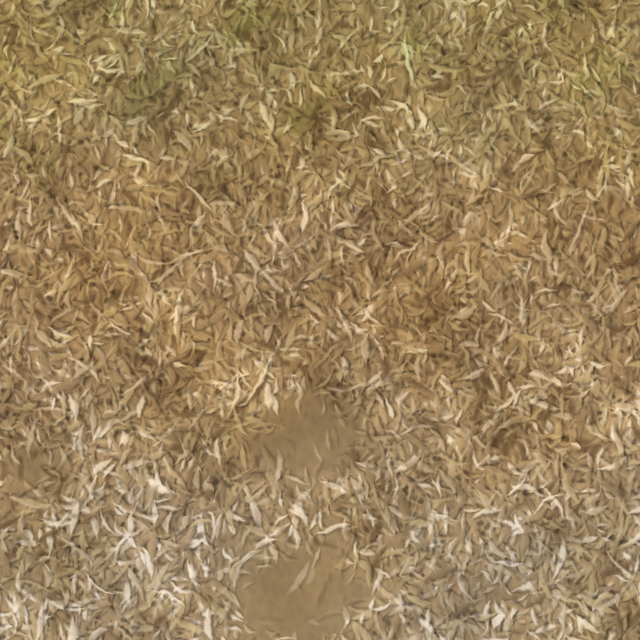
This texture is drawn by a three.js fragment shader. Its source:

```glsl
// Dry, trampled straw grass with short smudged blades and worn bare patches.
varying vec2 vUv;

// Palette, dark to light
const vec3 EARTH = vec3(0.42, 0.32, 0.21);
const vec3 BROWN = vec3(0.56, 0.46, 0.32);
const vec3 STRAW = vec3(0.64, 0.53, 0.37);
const vec3 GOLD = vec3(0.71, 0.62, 0.43);
const vec3 PALE = vec3(0.74, 0.65, 0.52);
const vec3 BLEACHED = vec3(0.87, 0.80, 0.67);
const vec3 BARE_SOIL = vec3(0.53, 0.44, 0.30);

// Tints from far (top) to near (bottom)
const vec3 FAR_TINT = vec3(0.96, 0.98, 0.90);
const vec3 MID_TINT = vec3(1.01, 0.98, 0.95);
const vec3 NEAR_TINT = vec3(1.02, 1.04, 1.12);
const vec3 GREEN_TINT = vec3(0.88, 0.98, 0.82);

const int BLADE_LAYERS = 11;
const float BLADE_GRID = 31.0;     // cells across the canvas
const float BLADE_LENGTH = 0.020;  // half length
const float BLADE_WIDTH = 0.0036;  // half width
const float BLADE_OPACITY = 0.78;
const float EDGE_SOFTNESS = 0.0025;
const float SHADOW_OFFSET = 0.0036;
const float SHADOW_DEPTH = 0.17;
const float GAP_DEPTH = 0.30;
const float EXPOSURE = 1.085;

vec4 hash4(vec2 p) {
  vec4 q = fract(p.xyxy * vec4(0.1031, 0.1030, 0.0973, 0.1099));
  q += dot(q, q.wzxy + 33.33);
  return fract((q.xxyz + q.yzzw) * q.zywx);
}

// Maps an even tone from 0 to 1 onto the palette by area share
vec3 strawColour(float tone) {
  vec3 c = mix(EARTH, BROWN, smoothstep(0.03, 0.22, tone));
  c = mix(c, STRAW, smoothstep(0.22, 0.48, tone));
  c = mix(c, GOLD, smoothstep(0.48, 0.72, tone));
  c = mix(c, PALE, smoothstep(0.72, 0.87, tone));
  return mix(c, BLEACHED, smoothstep(0.87, 0.98, tone));
}

// Distance to the nearest scattered point, in cells
float cellular(vec2 p) {
  vec2 cell = floor(p);
  float nearest = 2.0;
  for (int y = -1; y <= 1; y++) {
    for (int x = -1; x <= 1; x++) {
      vec2 id = cell + vec2(float(x), float(y));
      nearest = min(nearest, length(p - id - hash4(id + 71.0).xy));
    }
  }
  return nearest;
}

// Irregular swells, about -1 to 1
float swells(vec2 p) {
  p += 0.6 * sin(p.yx * 1.7 + vec2(1.3, 4.1));
  float s = sin(p.x + 0.6 * p.y) + sin(1.3 * p.y - 0.7 * p.x + 2.0);
  return 0.3 * s + 0.25 * sin(2.7 * p.x + 1.1) * sin(2.3 * p.y + 0.4);
}

float patchAt(vec2 p, vec2 centre, vec2 radius) {
  vec2 d = (p - centre) / radius;
  return exp(-dot(d, d));
}

// Paints one layer of tapered blades, each with a shadow on one side
vec3 paintBlades(vec3 colour, vec2 uv, float grid, float seed, vec2 size, float density, float lift) {
  vec2 cell = floor(uv * grid);
  for (int y = -1; y <= 1; y++) {
    for (int x = -1; x <= 1; x++) {
      vec2 id = cell + vec2(float(x), float(y));
      vec4 place = hash4(id + seed * 17.3 + 5.0);
      vec4 look = hash4(id + seed * 29.7 + 143.0);
      float lean = 2.0 * place.z - 1.0;
      float angle = 1.57 + 1.57 * lean * (0.45 + 0.55 * abs(lean));
      vec2 along = vec2(cos(angle), sin(angle));
      vec2 d = uv - (id + place.xy) / grid;
      float halfLength = size.x * mix(0.4, 1.2, look.x);
      float t = dot(d, along) / halfLength;
      float side = dot(d, vec2(-along.y, along.x));
      side += (look.y - 0.5) * 0.55 * halfLength * (t * t - 0.4);
      float width = size.y * mix(0.6, 1.3, look.z) * (1.0 - t * t);
      float shade = smoothstep(EDGE_SOFTNESS, -EDGE_SOFTNESS, abs(side + SHADOW_OFFSET) - width);
      float blade = smoothstep(EDGE_SOFTNESS, -EDGE_SOFTNESS, abs(side) - width);
      float present = clamp(6.0 * (density - place.w), 0.0, 1.0);
      float tone = clamp(look.w + lift + 0.08 * side / size.y, 0.0, 1.0);
      colour *= 1.0 - SHADOW_DEPTH * shade * present;
      colour = mix(colour, strawColour(tone), BLADE_OPACITY * blade * present);
    }
  }
  return colour;
}

void main() {
  // Small ripples make the blade outlines irregular
  vec2 uv = vUv + 0.0028 * vec2(swells(vUv * 121.0), swells(vUv.yx * 133.0 + 5.0));
  float clump = swells(vUv * 23.0);
  float broad = swells(vUv * 9.0 + 2.0);
  float tuft = swells(vUv * 51.0 + 7.0);

  // Worn patches with ragged borders
  vec2 ragged = uv + 0.028 * vec2(swells(uv * 33.0), swells(uv.yx * 37.0 + 3.0));
  float bare = patchAt(ragged, vec2(0.47, 0.07), vec2(0.16, 0.13));
  bare += 0.85 * patchAt(ragged, vec2(0.47, 0.32), vec2(0.14, 0.08));
  bare += 0.7 * patchAt(ragged, vec2(0.05, 0.26), vec2(0.11, 0.05));
  bare += 0.6 * patchAt(ragged, vec2(0.80, 0.07), vec2(0.10, 0.05));
  bare = smoothstep(0.2, 0.9, bare);

  // Mottled ground under the blades
  float mottle = cellular(uv * vec2(75.0, 55.0)) - 0.5;
  vec3 colour = strawColour(clamp(0.33 + 0.4 * mottle + 0.12 * clump, 0.0, 1.0));
  colour = mix(colour, BARE_SOIL * (1.0 + 0.08 * mottle), bare);

  // Short straw of mixed sizes, then sparse long bleached stalks
  float near = smoothstep(0.45, 0.1, uv.y);
  float density = (0.9 + 0.2 * tuft) * (1.0 - 0.88 * bare);
  float lift = 0.01 + 0.13 * clump + 0.09 * tuft + 0.08 * near;
  vec2 size = vec2(BLADE_LENGTH, BLADE_WIDTH) * mix(1.1, 0.85, uv.y);
  for (int i = 0; i < BLADE_LAYERS; i++) {
    float seed = float(i) + 1.0;
    float scale = mix(0.7, 1.4, fract(seed * 0.618));
    vec2 shifted = uv + fract(seed * vec2(0.37, 0.61)) / BLADE_GRID;
    colour = paintBlades(colour, shifted, BLADE_GRID / scale, seed, size * scale, density, lift);
  }
  colour = paintBlades(colour, uv, 15.0, 23.0, vec2(0.032, 0.0030), 0.3 * (1.0 - bare), 0.45);

  // Scattered dark gaps
  float gap = smoothstep(0.32, 0.08, cellular(uv * vec2(44.0, 52.0) + 9.0));
  colour *= 1.0 - GAP_DEPTH * gap * smoothstep(0.05, 0.4, swells(uv * 67.0)) * (1.0 - bare);

  // Broad light and hue changes, with faint green growth far away
  vec3 tint = mix(NEAR_TINT, MID_TINT, smoothstep(0.1, 0.5, uv.y));
  tint = mix(tint, FAR_TINT, smoothstep(0.6, 0.95, uv.y));
  tint *= 1.0 + 0.05 * broad + 0.06 * clump + 0.05 * tuft;
  tint *= 1.0 + 0.06 * swells(vUv * 14.0 + 4.0) * vec3(0.3, 0.0, -1.0);
  float green = smoothstep(0.25, 0.7, swells(uv * 27.0 + 8.0)) * smoothstep(0.55, 0.95, uv.y);
  tint *= mix(vec3(1.0), GREEN_TINT, 0.5 * green);
  gl_FragColor = vec4(colour * tint * EXPOSURE, 1.0);
}
```
